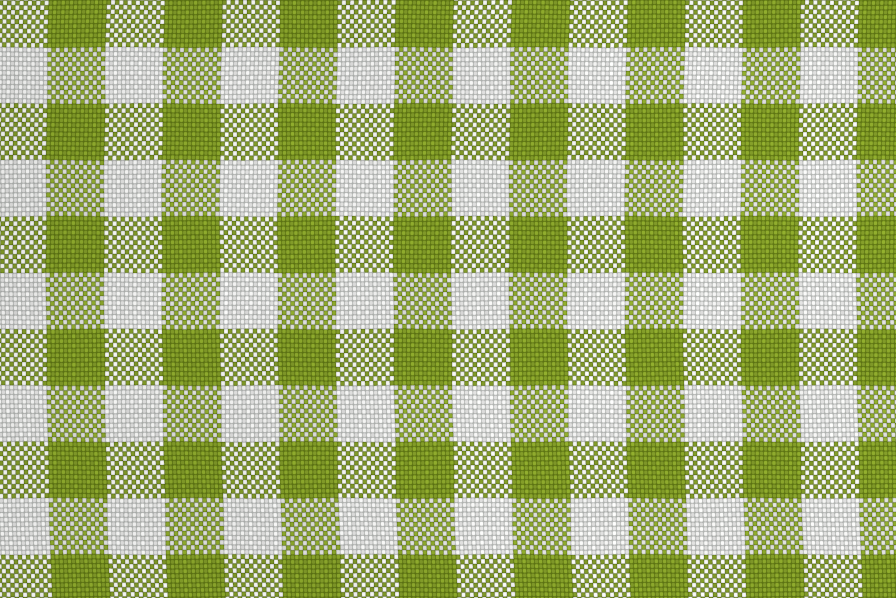
Reproduce this pattern procedurally as a WebGL 1 fragment shader.

```glsl
precision highp float;
// Green and white gingham cloth in a plain weave of visible threads.

#define CHECK_PERIOD vec2(0.1936, 0.1885)  // one green plus one white band
#define CHECK_ORIGIN vec2(0.0771, 0.1669)  // lower left of a green band
#define THREADS vec2(28.0, 24.0)           // threads per period
#define GREEN vec3(0.54, 0.645, 0.17)
#define GREEN_GAP vec3(0.36, 0.45, 0.07)
#define WHITE vec3(0.94, 0.94, 0.935)
#define WHITE_GAP vec3(0.69, 0.70, 0.69)
#define BOW 0.027                          // sideways bend of the cloth
#define TONE_VARIATION 0.018
#define SAMPLES 4

uniform vec2 u_resolution;

const float PI = 3.14159265;

// Uneven dye and thickness from thread to thread.
float threadTone(float index) {
  return sin(index * 2.37) + 0.6 * sin(index * 5.13 + 1.0);
}

vec3 weave(vec2 p) {
  // Bend the warp and let the threads wander slightly.
  float lean = p.y - 0.6;
  p.x -= BOW * lean * lean + 0.0006 * sin(p.y * 31.0 + p.x * 9.0);
  p.y += 0.0006 * sin(p.x * 27.0 + p.y * 13.0);

  vec2 t = (p - CHECK_ORIGIN) / CHECK_PERIOD * THREADS;
  vec2 index = floor(t);
  vec2 isGreen = step(mod(index + 0.5, THREADS), THREADS * 0.5);

  // Positive where the vertical warp lies over the weft.
  float crossing = sin(PI * t.x) * sin(PI * t.y);
  float warpOver = step(0.0, crossing);
  float dyed = mix(isGreen.y, isGreen.x, warpOver);
  float threadIndex = mix(index.y + 61.0, index.x, warpOver);

  // Rounded floats with shaded gaps between them.
  float relief = smoothstep(0.0, 0.5, abs(crossing));
  vec3 gap = mix(WHITE_GAP, GREEN_GAP, dyed);
  vec3 yarn = mix(WHITE, GREEN, dyed);
  vec3 color = mix(gap, yarn, relief);
  color *= mix(0.93, 1.03, warpOver);
  return color * (1.0 + TONE_VARIATION * threadTone(threadIndex));
}

void main() {
  // Average several points per pixel to smooth the fine weave.
  vec3 color = vec3(0.0);
  for (int j = 0; j < SAMPLES; j++) {
    for (int i = 0; i < SAMPLES; i++) {
      vec2 jitter = (vec2(float(i), float(j)) + 0.5) / float(SAMPLES) - 0.5;
      color += weave((gl_FragCoord.xy + jitter) / u_resolution.y);
    }
  }
  color /= float(SAMPLES * SAMPLES);

  // Soft light from the right, with faint broad mottling.
  vec2 uv = gl_FragCoord.xy / u_resolution;
  float light = mix(0.97, 1.03, uv.x);
  light += 0.008 * sin(uv.x * 11.0 + 2.0 * sin(uv.y * 7.0));
  light -= 0.04 * dot(uv - 0.5, uv - 0.5);
  gl_FragColor = vec4(clamp(color * light, 0.0, 1.0), 1.0);
}
```
